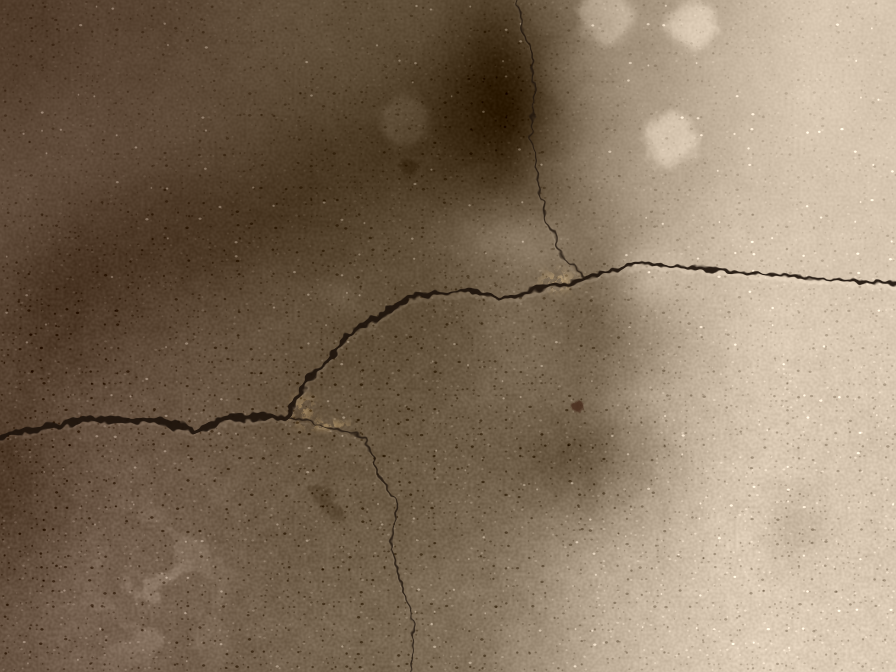
A Shadertoy shader for this texture:

```glsl
// Stained, cracked concrete under uneven warm light.
// Soft blotches set the tone, gradient noise adds mottling and grain,
// jittered cells scatter pits and flecks, and warped polylines form the cracks.

vec2 hash2(vec2 p) {
    vec3 q = fract(p.xyx * vec3(0.1031, 0.1030, 0.0973));
    q += dot(q, q.yzx + 33.33);
    return fract((q.xx + q.yz) * q.zy);
}

float gradientDot(vec2 cell, vec2 offset) {
    float angle = 6.2832 * hash2(cell).x;
    return dot(vec2(cos(angle), sin(angle)), offset);
}

float gradientNoise(vec2 p) {
    vec2 i = floor(p), f = fract(p), e = vec2(0, 1);
    vec2 u = f * f * f * (f * (f * 6.0 - 15.0) + 10.0);
    return mix(mix(gradientDot(i, f), gradientDot(i + e.yx, f - e.yx), u.x),
               mix(gradientDot(i + e, f - e), gradientDot(i + 1.0, f - 1.0), u.x), u.y);
}

float fbm(vec2 p) {
    float sum = 0.0, amplitude = 1.0;
    for (int i = 0; i < 5; i++) {
        sum += amplitude * gradientNoise(p);
        p = mat2(1.6, 1.2, -1.2, 1.6) * p + 17.3;
        amplitude *= 0.55;
    }
    return sum;
}

float segmentDistance(vec2 p, vec2 a, vec2 b) {
    vec2 ab = b - a;
    return length(p - a - ab * clamp(dot(p - a, ab) / dot(ab, ab), 0.0, 1.0));
}

float pathDistance(vec2 p, vec2 path[8]) {
    float d = 9.0;
    for (int i = 0; i < 7; i++) d = min(d, segmentDistance(p, path[i], path[i + 1]));
    return d;
}

// Soft elliptical stain
float blot(vec2 p, vec2 center, vec2 radius) {
    vec2 q = (p - center) / radius;
    return exp(-dot(q, q));
}

// Pale round spot with a ragged rim
float spot(vec2 p, vec2 center, float radius) {
    return 1.0 - smoothstep(0.6, 1.25, length(p - center) / radius);
}

// One jittered grain per cell, present in a share of the cells
float specks(vec2 p, float cells, float share, float radius, float seed) {
    vec2 g = p * cells, id = floor(g) + seed;
    vec2 pick = hash2(id + 57.0);
    float soft = 0.8 * cells / iResolution.y;
    float d = length((fract(g) - 0.3 - 0.4 * hash2(id)) * vec2(1.0, 0.8 + 0.6 * pick.y));
    float size = radius * (0.4 + 0.6 * pick.y);
    return step(pick.x, share) * (1.0 - smoothstep(size - soft, size + soft, d));
}

// Distance to the main crack (x) and to its thin branches (y)
vec2 cracks(vec2 p) {
    vec2 west[8] = vec2[8](vec2(-0.02, 0.345), vec2(0.12, 0.376), vec2(0.24, 0.374), vec2(0.29, 0.361),
        vec2(0.34, 0.378), vec2(0.425, 0.38), vec2(0.46, 0.436), vec2(0.52, 0.5));
    vec2 east[8] = vec2[8](vec2(0.52, 0.5), vec2(0.608, 0.559), vec2(0.703, 0.568), vec2(0.745, 0.554),
        vec2(0.875, 0.588), vec2(0.955, 0.609), vec2(1.13, 0.592), vec2(1.36, 0.574));
    vec2 north[8] = vec2[8](vec2(0.767, 1.02), vec2(0.78, 0.95), vec2(0.796, 0.91), vec2(0.789, 0.81),
        vec2(0.799, 0.73), vec2(0.812, 0.68), vec2(0.842, 0.61), vec2(0.87, 0.588));
    vec2 south[8] = vec2[8](vec2(0.425, 0.38), vec2(0.49, 0.365), vec2(0.545, 0.345), vec2(0.56, 0.305),
        vec2(0.592, 0.25), vec2(0.579, 0.18), vec2(0.615, 0.09), vec2(0.611, -0.02));
    return vec2(min(pathDistance(p, west), pathDistance(p, east)),
                min(pathDistance(p, north), pathDistance(p, south)));
}

void mainImage(out vec4 fragColor, in vec2 fragCoord) {
    vec2 p = fragCoord / iResolution.y;
    p.x += 0.5 * (4.0 / 3.0 - iResolution.x / iResolution.y);
    float pixel = 1.0 / iResolution.y;
    float mottle = fbm(p * 5.0), fine = fbm(p * 38.0 + 9.0);
    vec2 q = p + 0.022 * vec2(mottle, fbm(p * 5.0 + 40.0));
    vec2 ragged = p + 0.009 * vec2(fine, fbm(p * 38.0 + 70.0));

    // Light falling off toward the left, with broad dark stains
    float tone = 0.385 + 0.46 * smoothstep(0.6, 1.2, q.x + 0.08 * (0.5 - q.y));
    tone += 0.09 * blot(q, vec2(0.72, 0.0), vec2(0.4, 0.3)) + 0.05 * blot(q, vec2(0.22, 0.1), vec2(0.2, 0.25));
    float band = segmentDistance(q, vec2(0.1, 0.56), vec2(0.75, 0.86));
    tone -= 0.10 * exp(-band * band / 0.012);
    tone -= 0.17 * blot(q, vec2(0.76, 0.85), vec2(0.09, 0.15));
    tone -= 0.19 * blot(q, vec2(0.87, 0.31), vec2(0.11, 0.09)) + 0.15 * blot(q, vec2(0.89, 0.51), vec2(0.08, 0.13));
    tone -= 0.10 * blot(q, vec2(0.0, 0.3), vec2(0.1, 0.15)) + 0.08 * blot(q, vec2(0.0, 1.0), vec2(0.25, 0.2));
    tone -= 0.08 * blot(q, vec2(1.18, 0.21), vec2(0.04, 0.06));

    // Pale spots, scuffed patch and small smudges
    tone += 0.14 * (spot(ragged, vec2(0.903, 0.975), 0.043) + spot(ragged, vec2(1.03, 0.964), 0.038)
          + spot(ragged, vec2(0.998, 0.792), 0.041)) + 0.07 * spot(ragged, vec2(0.603, 0.822), 0.038);
    tone += 0.11 * blot(q, vec2(0.76, 0.64), vec2(0.07, 0.05)) + 0.11 * blot(q, vec2(0.96, 0.595), vec2(0.06, 0.05));
    tone += 0.09 * smoothstep(0.0, 0.25, fbm(p * 14.0)) * blot(p, vec2(0.24, 0.12), vec2(0.09, 0.13));
    tone += 0.05 * blot(q, vec2(0.5, 0.56), vec2(0.03, 0.025));
    float smudge = segmentDistance(ragged, vec2(0.47, 0.27), vec2(0.5, 0.235));
    tone -= 0.07 * (1.0 - smoothstep(0.006, 0.016, smudge)) + 0.06 * spot(ragged, vec2(0.61, 0.75), 0.014);

    // Mottling, grain, pits and flecks, coarser near the viewer
    float rough = mix(1.0, 0.45, smoothstep(0.25, 0.85, p.y));
    tone += 0.022 * mottle + 0.03 * rough * fine + 0.045 * (0.4 + rough) * gradientNoise(p * 210.0);
    tone -= rough * (0.20 * specks(p, 55.0, 0.28, 0.14, 3.0) + 0.13 * specks(p, 120.0, 0.22, 0.23, 31.0));
    tone += 0.22 * specks(p, 38.0, 0.13, 0.09, 71.0) + 0.10 * rough * specks(p, 105.0, 0.13, 0.22, 97.0);
    vec3 color = tone - vec3(0.0, 0.067, 0.153);
    color += vec3(0.008, -0.006, 0.012) * (1.0 - smoothstep(0.1, 0.6, p.x));
    color = mix(color, vec3(0.27, 0.16, 0.10), 0.8 * spot(ragged, vec2(0.86, 0.394), 0.009));

    // Chipped concrete at the junctions
    float chips = blot(p, vec2(0.83, 0.582), vec2(0.025, 0.015)) + blot(p, vec2(0.45, 0.39), vec2(0.018, 0.02))
                + blot(p, vec2(0.49, 0.367), vec2(0.03, 0.008));
    color += vec3(0.20, 0.17, 0.11) * chips * smoothstep(-0.1, 0.25, fbm(p * 60.0));

    // Jagged cracks with a faint lit lower lip
    vec2 jag = 0.008 * vec2(gradientNoise(p * 32.0), gradientNoise(p * 32.0 + 50.0))
             + 0.005 * vec2(gradientNoise(p * 95.0), gradientNoise(p * 95.0 + 80.0));
    vec2 d = cracks(p + jag);
    vec2 lip = cracks(p + jag + vec2(0.0, 0.006));
    vec2 width = vec2(mix(0.0042, 0.0024, smoothstep(0.2, 1.0, p.x)), 0.0014) * (1.0 + 0.9 * gradientNoise(p * 45.0));
    color += 0.05 * (1.0 - smoothstep(0.001, 0.005, min(lip.x, lip.y + 0.002)));
    vec2 gap = 1.0 - smoothstep(width - pixel, width + pixel, d);
    color = mix(color, vec3(0.11, 0.07, 0.04), max(0.92 * gap.x, 0.78 * gap.y));
    fragColor = vec4(clamp(color, 0.0, 1.0), 1.0);
}
```
